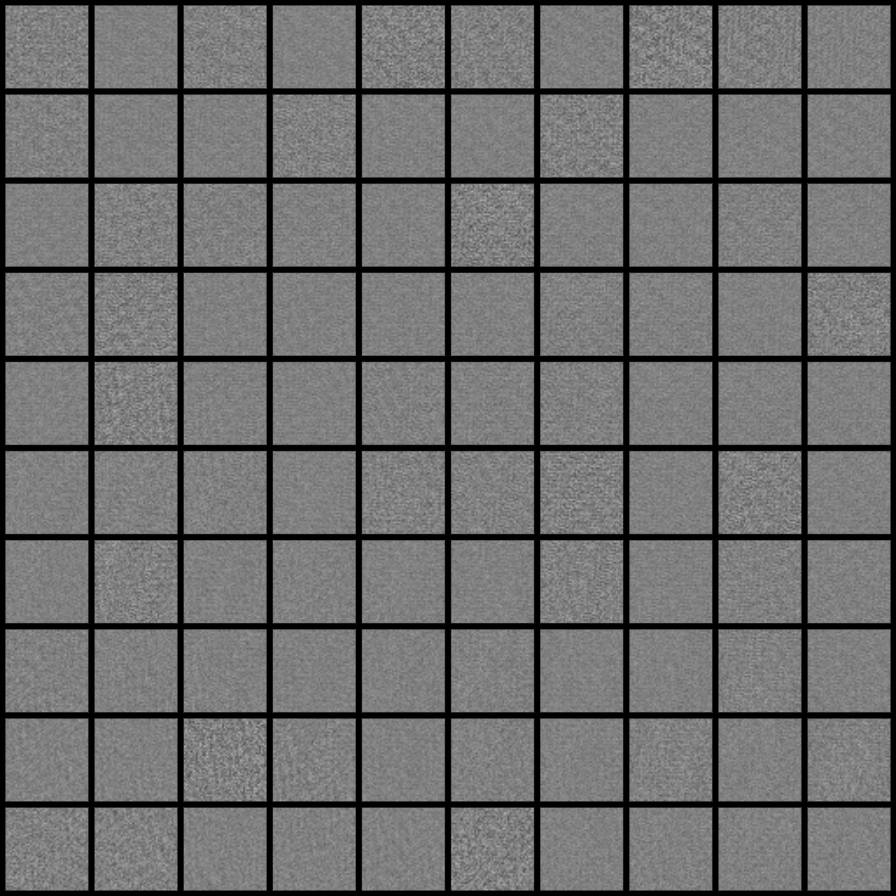
Give the GLSL for this pattern, as a three.js fragment shader.

```glsl
// Ten by ten grey tiles of fine grain, divided by black lines
varying vec2 vUv;

float hash(vec2 p) {
  return fract(sin(dot(p, vec2(127.1, 311.7))) * 43758.5453);
}

// Roughly bell-shaped random value with unit deviation
float bellHash(vec2 p) {
  return 2.0 * (hash(p) + hash(p + 17.3) + hash(p + 41.9) - 1.5);
}

float grain(vec2 p) {
  vec2 i = floor(p);
  vec2 f = fract(p);
  float low = mix(bellHash(i), bellHash(i + vec2(1.0, 0.0)), f.x);
  float high = mix(bellHash(i + vec2(0.0, 1.0)), bellHash(i + 1.0), f.x);
  return mix(low, high, f.y);
}

void main() {
  // The outer lines sit just inside the canvas edge
  vec2 grid = (vUv - 0.0026) / 0.09948;
  vec2 tile = floor(grid);

  // Most tiles are soft, a few are much rougher
  float contrast = mix(0.039, 0.083, pow(hash(tile + 5.7), 3.0));
  float grey = 0.503 + contrast * grain(vUv * 512.0 - 0.5);

  // Distance to the nearest dividing line, in tile widths
  vec2 toLine = 0.5 - abs(fract(grid) - 0.5);
  float face = smoothstep(0.025, 0.045, min(toLine.x, toLine.y));

  gl_FragColor = vec4(vec3(grey * face), 1.0);
}
```
